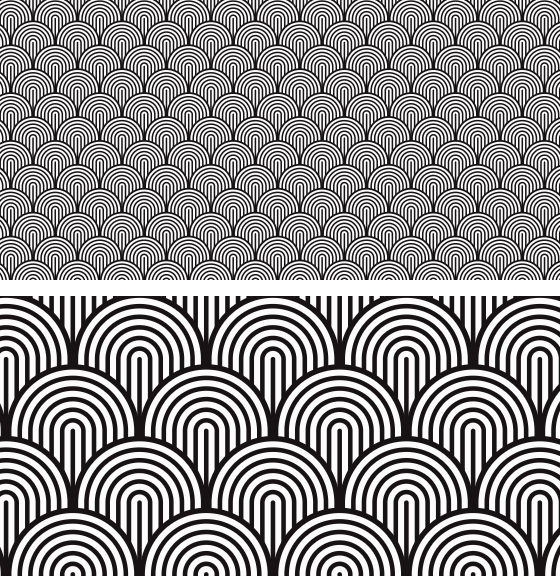
Top, the full canvas; bottom, a detail of the centre.
Write a Shadertoy shader that draws this pattern.

```glsl
// Overlapping rows of striped round arches, like fish scales, in black and white.

const vec3 PAPER = vec3(0.99);
const vec3 INK = vec3(0.09, 0.07, 0.08);

// All lengths are fractions of the canvas height.
const float PITCH = 0.15885;               // arch to arch along a row
const float ROW_STEP = 0.0854;             // row to row
const vec2 ANCHOR = vec2(0.9122, 0.506);   // centre of one arch in row 0

// Widths in ring spacings.
const float RINGS = 6.0;                   // white bands per arch
const float HALF_LINE = 0.215;             // half width of an inner line
const float RIM = 0.29;                    // outer half of the rim line

// 1 inside a shape (negative distance), 0 outside, one pixel of blending.
float coverage(float dist, float pixel) {
    return clamp(0.5 - dist / pixel, 0.0, 1.0);
}

// Distance from the arch spine: round above the centre, straight legs below.
float archRadius(vec2 p, float row) {
    float shift = 0.5 * mod(row, 2.0);
    float column = (p.x - ANCHOR.x) / PITCH + shift;
    float x = (fract(column + 0.5) - 0.5) * PITCH;
    float y = p.y - ANCHOR.y - row * ROW_STEP;
    return length(vec2(x, max(y, 0.0)));
}

// Ink of evenly spaced lines, the first on the spine, closed by a solid rim.
float archInk(float radius, float spacing, float pixel) {
    float toLine = abs(fract(radius / spacing + 0.5) - 0.5) * spacing;
    float lines = coverage(toLine - HALF_LINE * spacing, pixel);
    float rim = coverage((RINGS - HALF_LINE) * spacing - radius, pixel);
    return max(lines, rim);
}

void mainImage(out vec4 fragColor, in vec2 fragCoord) {
    float pixel = 1.0 / iResolution.y;
    vec2 p = fragCoord * pixel;

    float outer = 0.5 * PITCH;
    float spacing = outer / (RINGS + RIM);

    // The row centred just below may cover the legs of the row above it.
    float row = floor((p.y - ANCHOR.y) / ROW_STEP);
    float front = archRadius(p, row);
    float back = archRadius(p, row + 1.0);

    float ink = mix(archInk(back, spacing, pixel),
                    archInk(front, spacing, pixel),
                    coverage(front - outer, pixel));

    fragColor = vec4(mix(PAPER, INK, ink), 1.0);
}
```
